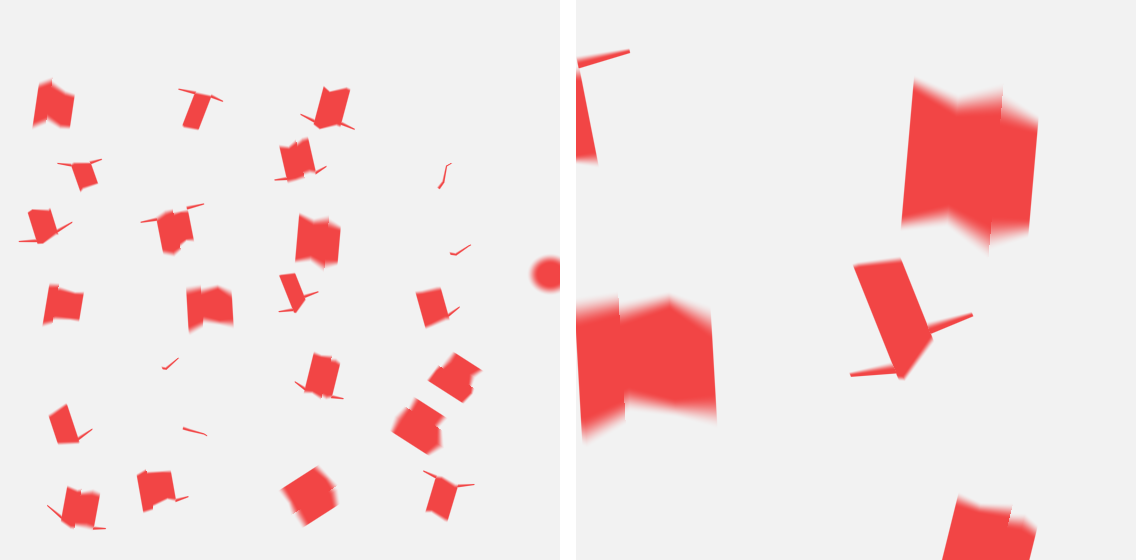
Left, the full canvas; right, a detail of the centre.
This pattern is drawn by a Shadertoy shader. Its source:

```glsl
// Red paper-like tiles scattered on off-white: each has two crisp sides, two
// creased, softly fading ends and often thin flaps trailing from its corners.
// Tiles sit on a jittered low-discrepancy sequence; a loop paints them all.

float hash(vec2 p) {
    vec3 q = fract(p.xyx * 0.1031);
    q += dot(q, q.yzx + 33.33);
    return fract((q.x + q.y) * q.z);
}

// Piecewise linear noise in -0.5..0.5, with kinks at regular knots
float crease(float x, float seed) {
    float k = x / 0.027 + 8.4;
    float a = hash(vec2(floor(k), seed));
    float b = hash(vec2(floor(k) + 1.0, seed));
    return mix(a, b, fract(k)) - 0.5;
}

// Height of the upper (end = 1) or lower (end = -1) border of a tile
float border(float x, float end, float halfHeight, float id) {
    return end * halfHeight + 0.019 * crease(x, 100.0 + id * 3.0 + end);
}

// Thin strip along x = 0..len: crisp below, fading above, tapering outwards
float flap(float x, float d, float len, float thick, float px) {
    float ends = smoothstep(-px, px, x) * smoothstep(-px, px, len - x);
    float depth = thick * mix(1.0, 0.4, clamp(x / len, 0.0, 1.0));
    return ends * smoothstep(-px, px, d) * (1.0 - smoothstep(0.3 * depth, depth, d));
}

float tile(vec2 p, float id, float size, float px) {
    vec2 halfSize = vec2(mix(0.014, 0.041, size),
                         mix(0.025, 0.041, 0.6 * size + 0.4 * hash(vec2(id, 3.0))));

    // Body: a small notch breaks each of the faded ends of wider tiles
    float notch = 0.006 * step(0.4, size) * step((hash(vec2(id, 4.0)) - 0.5) * halfSize.x, p.x);
    float fade = mix(0.002, 0.008, size) * (1.0 + crease(p.x, 300.0 + id));
    float top = border(p.x, 1.0, halfSize.y, id) - notch;
    float bottom = border(p.x, -1.0, halfSize.y, id) + notch;
    float body = smoothstep(-px, px, halfSize.x - abs(p.x));
    body *= smoothstep(-fade, fade, top - p.y) * smoothstep(-fade, fade, p.y - bottom);

    // Flaps: leave the left and right corners of one end
    float end = hash(vec2(id, 5.0)) < 0.5 ? -1.0 : 1.0;
    for (float side = -1.0; side < 2.0; side += 2.0) {
        if (size > 0.62 || hash(vec2(id, 8.0 + side)) > 0.7) continue;
        float x = side * p.x - halfSize.x;
        float slope = mix(-0.1, 0.65, hash(vec2(id, 12.0 + side)));
        float corner = border(side * halfSize.x, end, halfSize.y, id) - 0.003 * end;
        float len = mix(0.02, 0.032, hash(vec2(id, 16.0 + side)));
        body = max(body, flap(x + px, p.y - corner - slope * x, len, 0.008, px));
    }
    return body;
}

void mainImage(out vec4 fragColor, in vec2 fragCoord) {
    vec2 uv = fragCoord / iResolution.y;
    float px = 0.8 / iResolution.y;
    float ink = 0.0;

    for (float id = 0.0; id < 24.0; id++) {
        // Even scatter with jitter, leaving the top of the canvas empty
        vec2 jitter = vec2(hash(vec2(id, 1.0)), hash(vec2(id, 2.0))) - 0.5;
        vec2 center = vec2(0.06, 0.06) + vec2(0.9, 0.82) * fract(0.5 + id * vec2(0.7549, 0.5698));
        vec2 p = uv - center - 0.03 * jitter;

        // Narrow tiles lean a little, some of the large ones lie almost flat
        float size = fract(id * 0.618);
        float lean = mix(0.38, 0.05, size);
        if (size > 0.68 && hash(vec2(id, 6.0)) > 0.35) lean = 1.0;
        lean *= hash(vec2(id, 7.0)) < 0.5 ? -1.0 : 1.0;
        float c = cos(lean), s = sin(lean);
        p = mat2(c, -s, s, c) * p;

        // Every sixth piece is only a bent sliver
        if (mod(id, 6.0) == 5.0) {
            float len = mix(0.03, 0.055, hash(vec2(id, 9.0)));
            float d = p.y - 0.016 * crease(p.x, 200.0 + id);
            ink = max(ink, flap(p.x + 0.5 * len, d, len, 0.007, px));
        } else {
            ink = max(ink, tile(p, id, size, px));
        }
    }

    // Blurred disc cut by the right edge
    vec2 disc = (uv - vec2(iResolution.x / iResolution.y - 0.017, 0.51)) / vec2(0.039, 0.035);
    ink = max(ink, 1.0 - smoothstep(0.55, 1.1, length(disc)));

    vec3 paper = vec3(0.95);
    vec3 red = vec3(0.95, 0.27, 0.27);
    fragColor = vec4(mix(paper, red, ink), 1.0);
}
```
